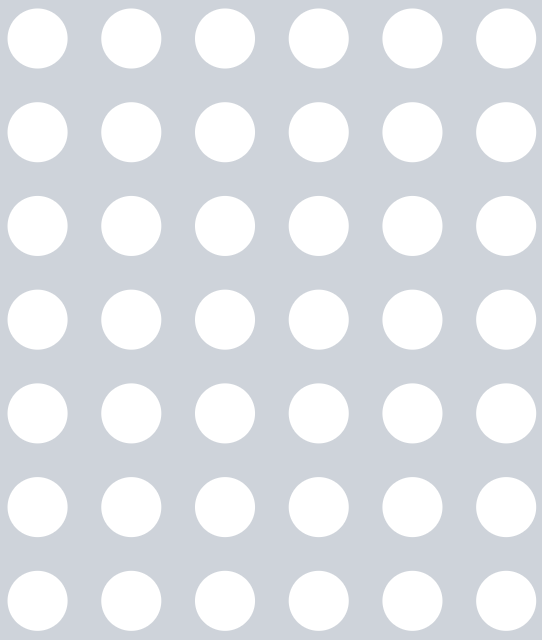
Write a Shadertoy shader that draws this pattern.

```glsl
// White discs on a flat cool grey ground, six across and seven down.
// The plane is folded into square cells, and each cell draws one disc from
// its distance function. All lengths are fractions of the canvas height.

const float PITCH = 0.14644;                     // spacing between disc centres
const float RADIUS = 0.0469;                     // disc radius
const vec2 FIRST_CENTRE = vec2(0.0587, 0.0612);  // lower left disc
const vec3 GROUND_COLOUR = vec3(0.808, 0.828, 0.855);
const vec3 DISC_COLOUR = vec3(1.0);

// Offset from the nearest disc centre
vec2 foldToCell(vec2 p) {
    vec2 cell = (p - FIRST_CENTRE) / PITCH;
    return (fract(cell + 0.5) - 0.5) * PITCH;
}

float discDistance(vec2 p, float radius) {
    return length(p) - radius;
}

void mainImage(out vec4 fragColor, in vec2 fragCoord) {
    float pixel = 1.0 / iResolution.y;
    vec2 p = fragCoord * pixel;

    // Edge coverage over one pixel
    float d = discDistance(foldToCell(p), RADIUS);
    float coverage = clamp(0.5 - d / pixel, 0.0, 1.0);

    fragColor = vec4(mix(GROUND_COLOUR, DISC_COLOUR, coverage), 1.0);
}
```
